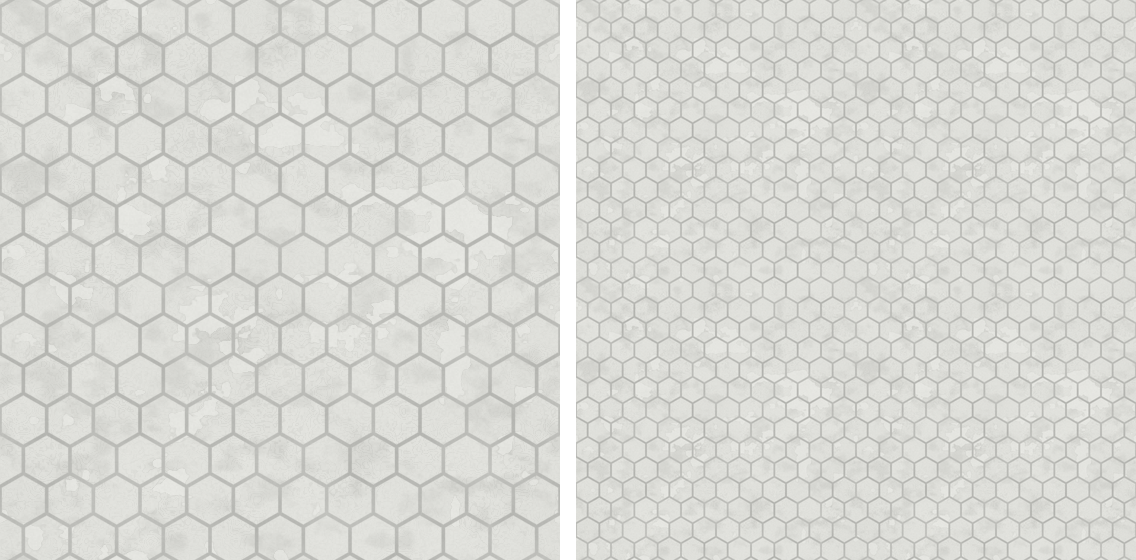
Left: one tile. Right: repeated 2 by 2.
This pattern is drawn by a Shadertoy shader. Its source:

```glsl
// Pale hexagonal stone tiles with grey grout, faint contour veins and chalky worn patches.

const vec2 REPEATS = vec2(12.0, 7.0);        // each repeat holds two staggered rows
const vec2 HEX_CELL = vec2(1.0, 1.7320508);  // hexagon width, height of two rows
const float GROUT_HALF_WIDTH = 0.039;        // in hexagon widths

const vec3 STONE = vec3(0.878, 0.880, 0.861);
const vec3 GROUT = vec3(0.728, 0.730, 0.713);
const vec3 CHALK = vec3(0.902, 0.904, 0.886);

float hash(vec2 p, float seed) {
    vec3 q = fract(vec3(p.xyx + seed * 17.0) * vec3(0.1031, 0.1030, 0.0973));
    q += dot(q, q.yzx + 33.33);
    return fract((q.x + q.y) * q.z);
}

// Value noise that wraps after a whole number of cells.
float noise(vec2 uv, vec2 period, float seed) {
    vec2 p = uv * period;
    vec2 i = floor(p);
    vec2 f = p - i;
    f = f * f * (3.0 - 2.0 * f);
    vec2 lo = mod(i, period);
    vec2 hi = mod(i + 1.0, period);
    float bottom = mix(hash(lo, seed), hash(vec2(hi.x, lo.y), seed), f.x);
    float top = mix(hash(vec2(lo.x, hi.y), seed), hash(hi, seed), f.x);
    return mix(bottom, top, f.y);
}

float fbm(vec2 uv, vec2 period, float seed) {
    float sum = 0.0;
    float weight = 0.5;
    for (int octave = 0; octave < 4; octave++) {
        sum += weight * noise(uv, period, seed + float(octave));
        period *= 2.0;
        weight *= 0.5;
    }
    return sum / 0.9375;
}

// Distance to the nearest hexagon edge in x, wrapped tile index in yz.
vec3 hexTile(vec2 p) {
    vec2 a = p / HEX_CELL - vec2(0.0, 0.25);
    vec2 b = a - 0.5;
    vec2 idA = floor(a + 0.5);
    vec2 idB = floor(b + 0.5);
    vec2 fromA = (a - idA) * HEX_CELL;
    vec2 fromB = (b - idB) * HEX_CELL;
    bool nearA = dot(fromA, fromA) < dot(fromB, fromB);
    vec2 q = abs(nearA ? fromA : fromB);
    vec2 id = nearA ? mod(idA, REPEATS) : mod(idB, REPEATS) + 0.5;
    float edge = 0.5 - max(q.x, dot(q, vec2(0.5, 0.8660254)));
    return vec3(edge, id);
}

// Thin lines along the level sets of a noise height.
float contours(float height, float levels, float width) {
    float d = abs(fract(height * levels) - 0.5);
    return 1.0 - smoothstep(width * 0.4, width, d);
}

vec3 stoneColor(vec2 uv, vec2 id) {
    float mottle = fbm(uv, vec2(22.0, 30.0), 3.0);
    float swirl = fbm(uv, vec2(26.0, 30.0), 11.0);
    float veinMask = smoothstep(0.35, 0.65, fbm(uv, vec2(14.0), 19.0));

    vec3 color = STONE + 0.010 * (hash(id * 2.0, 5.0) - 0.5);
    color -= 0.040 * smoothstep(0.48, 0.80, mottle);
    color -= 0.026 * contours(swirl, 11.0, 0.20) * mix(0.35, 1.0, veinMask);

    // Chalky patches: crisp outline, slightly shaded rim
    float wear = 0.75 * fbm(uv, vec2(16.0, 20.0), 29.0)
               + 0.25 * noise(uv, vec2(5.0), 41.0);
    float patchMask = smoothstep(0.660, 0.672, wear);
    float rim = smoothstep(0.640, 0.658, wear) * (1.0 - patchMask);
    color = mix(color, CHALK, 0.8 * patchMask);
    return color - 0.022 * rim;
}

vec3 groutColor(vec2 uv) {
    float stain = fbm(uv, vec2(12.0), 53.0);
    return GROUT + 0.09 * (0.5 - stain);
}

void mainImage(out vec4 fragColor, in vec2 fragCoord) {
    vec2 uv = fragCoord / iResolution.xy;
    vec3 tile = hexTile(uv * REPEATS * HEX_CELL);

    // Tiles over grout, with a softened edge
    float soft = max(0.8 * REPEATS.x / iResolution.x, 0.012);
    float stone = smoothstep(-soft, soft, tile.x - GROUT_HALF_WIDTH);
    vec3 color = mix(groutColor(uv), stoneColor(uv, tile.yz), stone);

    // Broad shading and fine grain across everything
    color += 0.018 * (fbm(uv, vec2(6.0), 61.0) - 0.5);
    color += 0.018 * (noise(uv, vec2(384.0), 71.0) - 0.5);

    fragColor = vec4(clamp(color, 0.0, 1.0), 1.0);
}
```
